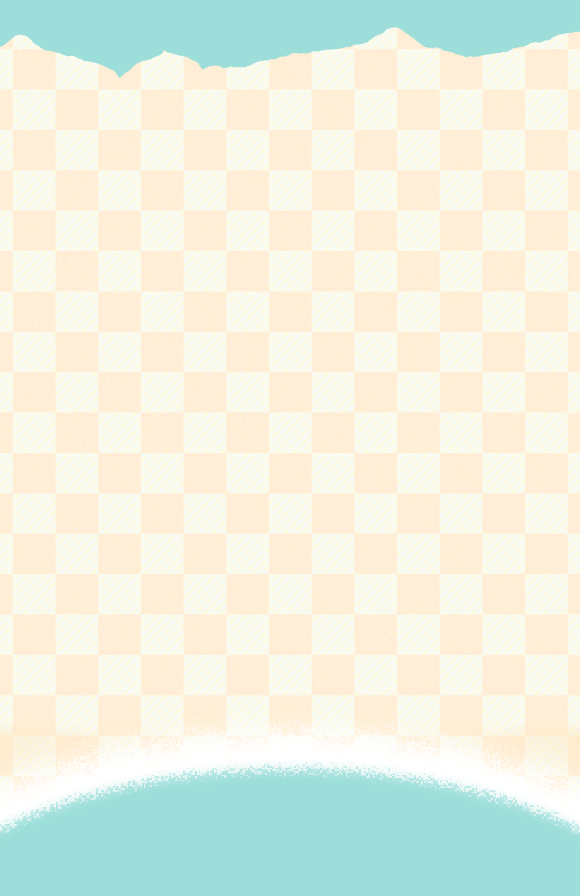
Write a Shadertoy shader that draws this background.

```glsl
// A cream and peach checkerboard under a torn teal strip, above a teal dome.
// The torn edge is a sum of swells, spikes and layered sines; the dome is an
// ellipse whose rim and white halo dissolve into cell-hashed grain.

#define TEAL vec3(0.615, 0.872, 0.853)
#define PEACH vec3(1.0, 0.935, 0.835)
#define CREAM vec3(0.972, 0.980, 0.955)
#define LEMON vec3(0.990, 0.982, 0.890)
#define WARM vec3(1.0, 0.905, 0.765)
#define CELL_SIZE vec2(0.07359, 0.04508)
#define CELL_ORIGIN vec2(0.0222, 0.0547)
#define HATCH_RATE 100.0
#define GRAIN_CELLS 340.0
#define DOME_TOP 0.848
#define DOME_HEIGHT 0.23
#define HALO_REACH 0.058

const float PI = 3.14159265;

float hash(vec2 cell) {
    vec3 h = fract(cell.xyx * vec3(0.1031, 0.1030, 0.0973));
    h += dot(h, h.yzx + 33.33);
    return fract((h.x + h.y) * h.z);
}

float swell(float x, float centre, float width) {
    float d = (x - centre) / width;
    return exp(-d * d);
}

float spike(float x, float centre, float width) {
    return exp(-abs(x - centre) / width);
}

// Depth of the torn strip below the top of the canvas
float tornDepth(float x) {
    float depth = 0.056;
    depth += 0.0195 * swell(x, 0.20, 0.07) + 0.0182 * swell(x, 0.40, 0.09);
    depth += 0.0065 * swell(x, 0.82, 0.06) - 0.0208 * swell(x, 1.0, 0.08);
    depth -= 0.0104 * swell(x, 0.678, 0.07) + 0.0156 * swell(x, 0.678, 0.03);
    depth -= 0.0169 * swell(x, 0.035, 0.03);
    depth += 0.0110 * spike(x, 0.207, 0.012) + 0.0080 * spike(x, 0.35, 0.010);
    depth -= 0.0085 * spike(x, 0.283, 0.014);
    float amplitude = 0.0011;
    float rate = 70.0;
    for (int i = 0; i < 4; i++) {
        depth += amplitude * sin(rate * x + 2.0 * sin(rate * 0.37 * x));
        amplitude *= 0.6;
        rate *= 1.9;
    }
    return depth;
}

// Checkerboard with a diagonal broken hatch in the pale cells
vec3 checkerboard(vec2 pos, vec2 square) {
    vec2 cell = (pos - CELL_ORIGIN) / CELL_SIZE;
    vec2 side = clamp(sin(PI * cell) / (PI * fwidth(cell)), -0.5, 0.5) * 2.0;
    float peachMask = 0.5 + 0.5 * side.x * side.y;

    vec2 diagonal = vec2(square.x - square.y, square.x + square.y);
    vec2 wave = sin(2.0 * PI * HATCH_RATE * diagonal * vec2(1.0, 0.5));
    float hatch = smoothstep(-0.5, 0.8, wave.x + 0.5 * wave.y);
    return mix(mix(CREAM, LEMON, hatch), PEACH, peachMask);
}

void mainImage(out vec4 fragColor, in vec2 fragCoord) {
    vec2 uv = fragCoord / iResolution.xy;
    vec2 pos = vec2(uv.x, 1.0 - uv.y);
    vec2 square = fragCoord / iResolution.y;
    float pixel = 1.0 / iResolution.y;
    float grain = hash(floor(square * GRAIN_CELLS * 1.54));
    float offCentre = 2.0 * uv.x - 1.0;

    vec3 color = checkerboard(pos, square);

    // Warm band that strengthens toward both sides
    float band = smoothstep(0.802, 0.822, pos.y)
               * (1.0 - smoothstep(0.825, 0.875, pos.y));
    color = mix(color, WARM, 0.5 * band * offCentre * offCentre);

    // White halo above the dome, part smooth and part grain
    float arc = sqrt(1.0 - 0.5 * offCentre * offCentre);
    float depth = pos.y - DOME_TOP - DOME_HEIGHT * (1.0 - arc);
    float halo = smoothstep(-HALO_REACH, -0.004, depth);
    float speckle = smoothstep(-0.2, 0.2, halo - grain);
    color = mix(color, vec3(1.0), mix(halo, speckle, 0.45));

    // Dome body with a dissolving rim
    float body = smoothstep(-0.004, 0.025, depth);
    float grainyBody = smoothstep(-0.15, 0.15, body * 1.3 - 0.15 - grain);
    color = mix(color, TEAL, mix(body, grainyBody, 0.5));

    // Torn strip, with the edge softened along its slope
    float edge = tornDepth(uv.x) - pos.y;
    float softness = max(fwidth(edge), pixel);
    color = mix(color, TEAL, smoothstep(-0.6, 0.6, edge / softness));

    fragColor = vec4(color, 1.0);
}
```
